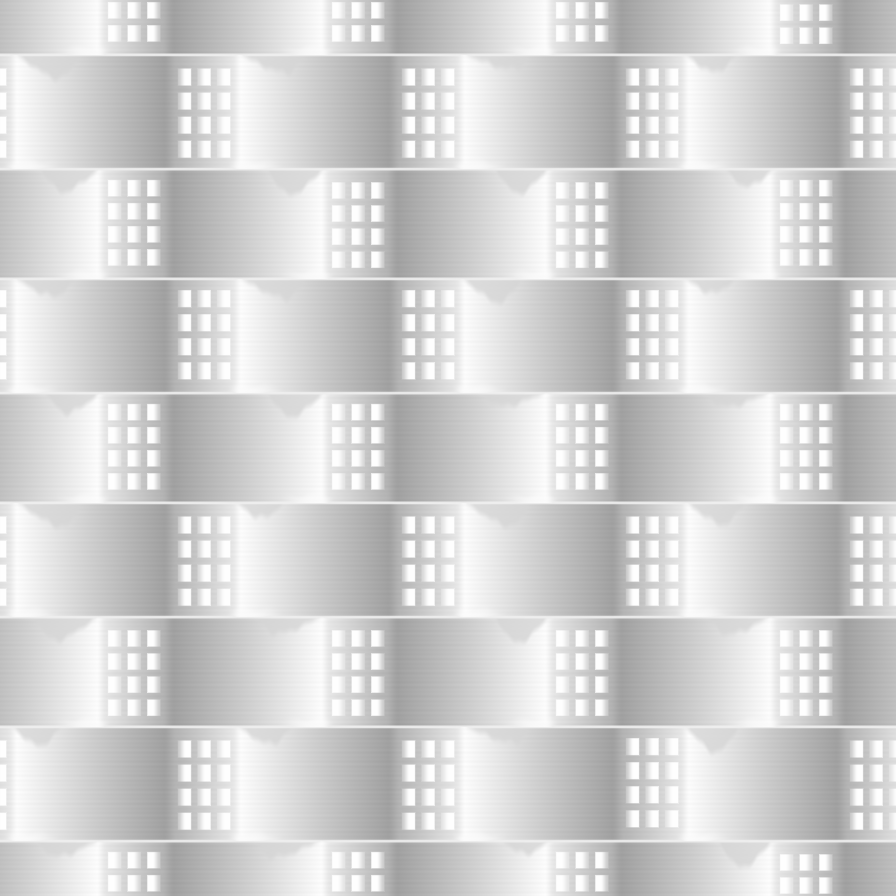
Give the GLSL for this pattern, as a three.js fragment shader.

```glsl
// Woven brushed-metal bricks: 4 across and 8 rows, every second row mirrored and shifted.
// Each brick is a horizontal sheen ramp beside a plate of 3 x 4 bright openings;
// hashed smudges and small shifts vary the bricks, and all indices wrap so it tiles.
varying vec2 vUv;

// Lengths are in units of 1/192 of a tile (one brick wide, two rows high)
const float REPEATS = 4.0;
const float TILE = 192.0;
const float FIRST_SEAM = 47.0;
const float TALL_ROW = 98.0;
const float ROW = 96.0;
const float PLATE_START = 152.5;       // left end of plate, plain rows
const float PLATE_START_MIRROR = 137.5; // right end of plate, mirrored rows
const float EDGE = 0.75;

const vec2 HOLE_SIZE = vec2(11.3, 14.3);
const vec2 HOLE_PITCH = vec2(16.8, 20.2);
const vec2 HOLE_LAST = vec2(2.0, 3.0);
const float HOLE_BOTTOM = 9.6;
const float HOLE_SHIFT = 2.0;
const float PLATE_WIDTH = 47.0;
const float LEAD_IN = 12.0;

const float DARK = 0.63;
const float PLATE_DARK = 0.71;
const float PLATE_LIGHT = 0.90;
const float BRIGHT = 0.985;
const float SEAM_TONE = 0.94;
const float SMUDGE_TONE = 0.835;
const float BRUSH = 0.007;

float hash(vec2 cell) {
  return fract(sin(dot(cell, vec2(12.99, 78.23))) * 437.58);
}

// Sheen along a brick, from its dark lead-in over the plate to the far end
float sheen(float u) {
  float plate = mix(PLATE_DARK, PLATE_LIGHT, clamp(u / PLATE_WIDTH, 0.0, 1.0));
  plate = mix(DARK, plate, smoothstep(-LEAD_IN, 0.0, u));
  float rampStart = PLATE_WIDTH + 7.0;
  float slope = clamp((u - rampStart) / (TILE - LEAD_IN - rampStart), 0.0, 1.0);
  return mix(plate, mix(BRIGHT, DARK, slope), smoothstep(46.0, 55.0, u));
}

// Grey cloud hanging from the top seam, with a ragged lower edge
float smudge(float u, float fromTop, float seed) {
  float peak = mix(72.0, 96.0, seed);
  float hang = smoothstep(44.0, peak, u) * (1.0 - smoothstep(peak, peak + 24.0, u));
  float ragged = 1.5 * sin(u * 0.31 + seed * 40.0) + sin(u * 0.57 + seed * 91.0);
  float depth = hang * (mix(12.0, 24.0, fract(seed * 7.3)) + ragged);
  return (1.0 - smoothstep(depth - 5.0, depth + 3.0, fromTop)) * smoothstep(0.0, 0.3, hang);
}

// White haze resting on the bottom seam beside the plate
float haze(float u, float v, float seed) {
  float span = smoothstep(42.0, 54.0, u) * (1.0 - smoothstep(62.0, 92.0, u));
  float height = 9.0 + 2.0 * sin(u * 0.25 + seed * 30.0);
  return span * (1.0 - smoothstep(2.0, height, v));
}

// Openings: x is coverage, y is tone
vec2 openings(vec2 q) {
  vec2 gap = HOLE_PITCH - HOLE_SIZE;
  vec2 index = clamp(floor((q + 0.5 * gap) / HOLE_PITCH), vec2(0.0), HOLE_LAST);
  vec2 local = q - index * HOLE_PITCH;
  vec2 outside = abs(local - 0.5 * HOLE_SIZE) - 0.5 * HOLE_SIZE;
  float coverage = 1.0 - smoothstep(-EDGE, EDGE, max(outside.x, outside.y));
  float shade = 1.0 - smoothstep(0.0, 0.6, local.x / HOLE_SIZE.x);
  return vec2(coverage, 0.995 - shade * (0.20 - 0.05 * index.x));
}

void main() {
  vec2 p = vUv * REPEATS * TILE;

  // Row and position inside it
  float y = p.y - FIRST_SEAM;
  float pair = mod(floor(y / TILE), REPEATS);
  y = mod(y, TILE);
  float mirrored = step(TALL_ROW, y);
  float rowHeight = mix(TALL_ROW, TILE - TALL_ROW, mirrored);
  float v = (y - mirrored * TALL_ROW) * ROW / rowHeight;

  // Brick and position along it
  float x = mix(p.x - PLATE_START, PLATE_START_MIRROR - p.x, mirrored) + LEAD_IN;
  float column = mod(floor(x / TILE), REPEATS);
  float u = mod(x, TILE) - LEAD_IN;
  vec2 cell = vec2(column, pair * 2.0 + mirrored);
  float seed = hash(cell + 1.0);

  // Brushed metal
  float turn = 6.2831853 * p.y / TILE;
  float tone = sheen(u) + BRUSH * (sin(turn * 48.0) + 0.5 * sin(turn * 31.0));

  // Wear along the seams
  tone = mix(tone, min(tone, SMUDGE_TONE), 0.8 * smudge(u, ROW - v, seed));
  tone = mix(tone, BRIGHT, 0.7 * haze(u, v, seed));

  // Openings, some set slightly higher
  float shift = HOLE_SHIFT * step(0.55, hash(cell + 5.0));
  vec2 hole = openings(vec2(u, v - HOLE_BOTTOM - shift));
  tone = mix(tone, hole.y, hole.x);

  // Light seam between rows
  float seam = 1.0 - smoothstep(0.4, 1.9, min(v, ROW - v));
  tone = mix(tone, max(tone, SEAM_TONE), 0.9 * seam);

  gl_FragColor = vec4(vec3(clamp(tone, 0.0, 1.0)), 1.0);
}
```
